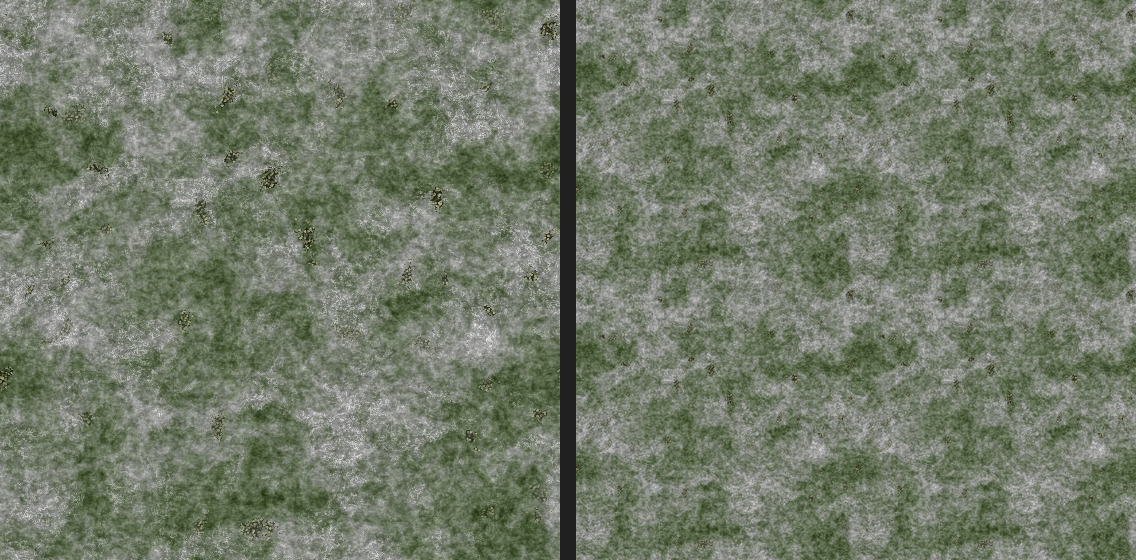
Left: one tile. Right: repeated 2 by 2.
A Shadertoy shader for this texture:

```glsl
// Weathered grey stone with moss clouds, pale crumbly crust and dark lichen clusters; tiles.
#define MEAN_TONE 0.489
#define BROAD_TONE 0.044
#define CLOUD_TONE 0.042
#define GRAIN_TONE 0.038
#define CRUST_LIGHT 0.16
#define CRUST_SHADE 0.07
#define MOSS_TINT vec3(-0.064, 0.0, -0.128)
#define STONE_TINT vec3(-0.004, 0.0, -0.008)
#define LICHEN_GRAIN vec3(0.62, 0.63, 0.45)
#define LICHEN_GAP vec3(0.08, 0.09, 0.05)
#define LICHEN_CELLS 9.0
#define LICHEN_SHARE 0.55

const float TAU = 6.28319;

// Three random values per lattice cell; the cell wraps at the period
vec3 hashCell(vec2 cell, vec2 period, float seed) {
    uvec3 v = uvec3(floor(mod(cell + 0.5, period)), seed);
    v = v * 1664525u + 1013904223u;
    v.x += v.y * v.z; v.y += v.z * v.x; v.z += v.x * v.y;
    v ^= v >> 16u;
    v.x += v.y * v.z; v.y += v.z * v.x; v.z += v.x * v.y;
    return vec3(v >> 8u) / 16777216.0;
}

float slope(vec2 cell, vec2 corner, vec2 f, vec2 period, float seed) {
    float angle = TAU * hashCell(cell + corner, period, seed).x;
    return dot(vec2(cos(angle), sin(angle)), f - corner);
}

float gradientNoise(vec2 p, vec2 period, float seed) {
    vec2 cell = floor(p), f = fract(p);
    vec2 w = f * f * f * (f * (f * 6.0 - 15.0) + 10.0);
    float low = mix(slope(cell, vec2(0, 0), f, period, seed),
                    slope(cell, vec2(1, 0), f, period, seed), w.x);
    float high = mix(slope(cell, vec2(0, 1), f, period, seed),
                     slope(cell, vec2(1, 1), f, period, seed), w.x);
    return mix(low, high, w.y);
}

// Layered noise, scaled to a spread of about one
float layers(vec2 uv, vec2 period, int count, float gain, float seed) {
    float sum = 0.0, power = 0.0, amp = 1.0;
    for (int i = 0; i < count; i++) {
        float layer = float(i);
        sum += amp * gradientNoise(uv * period + 0.37 * layer, period, seed + layer);
        power += amp * amp;
        amp *= gain;
        period *= 2.0;
    }
    return sum / (0.21 * sqrt(power));
}

// Scattered elongated spots: x is 1 at a centre, 0 at the rim; y is the strength
vec2 lichenSpots(vec2 uv) {
    vec2 p = uv * LICHEN_CELLS, cell = floor(p);
    vec2 best = vec2(-1.0, 0.0);
    for (int y = -1; y <= 1; y++)
    for (int x = -1; x <= 1; x++) {
        vec2 c = cell + vec2(x, y);
        vec3 place = hashCell(c, vec2(LICHEN_CELLS), 90.0);
        vec3 form = hashCell(c, vec2(LICHEN_CELLS), 91.0);
        if (place.z > LICHEN_SHARE) continue;
        float angle = TAU * form.x;
        vec2 d = p - c - place.xy;
        d = mat2(cos(angle), sin(angle), -sin(angle), cos(angle)) * d;
        float radius = mix(0.12, 0.23, form.y * form.y);
        float cover = 1.0 - length(d * vec2(0.8, 1.4)) / radius;
        if (cover > best.x) best = vec2(cover, mix(0.35, 1.0, form.z));
    }
    return best;
}

// Cellular grains: x is the distance to the nearest one, y its random shade
vec2 cellGrains(vec2 uv, float count) {
    vec2 p = uv * count, cell = floor(p);
    vec2 nearest = vec2(9.0, 0.0);
    for (int y = -1; y <= 1; y++)
    for (int x = -1; x <= 1; x++) {
        vec2 c = cell + vec2(x, y);
        vec3 h = hashCell(c, vec2(count), 95.0);
        float d = length(p - c - h.xy);
        if (d < nearest.x) nearest = vec2(d, h.z);
    }
    return nearest;
}

void mainImage(out vec4 fragColor, in vec2 fragCoord) {
    vec2 uv = fragCoord / iResolution.xy;
    vec2 warp = vec2(layers(uv, vec2(7), 4, 0.7, 1.0), layers(uv, vec2(7), 4, 0.7, 11.0));

    // Moss clouds and bare stone
    float broad = layers(uv + 0.014 * warp, vec2(4, 5), 5, 0.74, 20.0);
    float cloud = layers(uv + 0.006 * warp, vec2(11, 14), 5, 0.8, 30.0);
    float grain = layers(uv, vec2(52, 60), 3, 0.95, 40.0);
    float moss = smoothstep(-2.2, 2.2, -0.8 * broad - 0.5 * cloud - 0.15 * grain);
    float tone = MEAN_TONE + BROAD_TONE * broad + CLOUD_TONE * cloud + GRAIN_TONE * grain;

    // Pale crumbly veins with shaded sides
    float patches = layers(uv + 0.01 * warp, vec2(7), 5, 0.8, 50.0);
    float crust = mix(0.25, 1.0, smoothstep(-0.7, 1.7, 0.7 * patches + 0.5 * broad));
    float ridge = abs(layers(uv + 0.003 * warp, vec2(36, 40), 4, 0.95, 60.0));
    float crumbs = smoothstep(0.65, 0.1, ridge) * smoothstep(-1.6, 0.8, grain);
    tone += crust * CRUST_LIGHT * crumbs;
    tone -= crust * CRUST_SHADE * smoothstep(0.5, 0.8, ridge) * smoothstep(1.6, 0.9, ridge);
    vec3 color = tone + mix(STONE_TINT, MOSS_TINT, moss);

    // Lichen clusters: olive grains over dark gaps
    vec2 spot = lichenSpots(uv + 0.005 * warp);
    vec2 bead = cellGrains(uv + 0.0006 * grain, 210.0);
    float ragged = spot.x + 0.12 * grain + 0.6 * (bead.y - 0.5);
    float cover = spot.y * smoothstep(0.1, 0.45, ragged);
    vec3 lichen = mix(LICHEN_GAP, LICHEN_GRAIN * mix(0.35, 1.2, bead.y),
                      smoothstep(0.65, 0.25, bead.x));
    color = mix(color, lichen, cover * 0.9);

    fragColor = vec4(clamp(color, 0.0, 1.0), 1.0);
}
```
